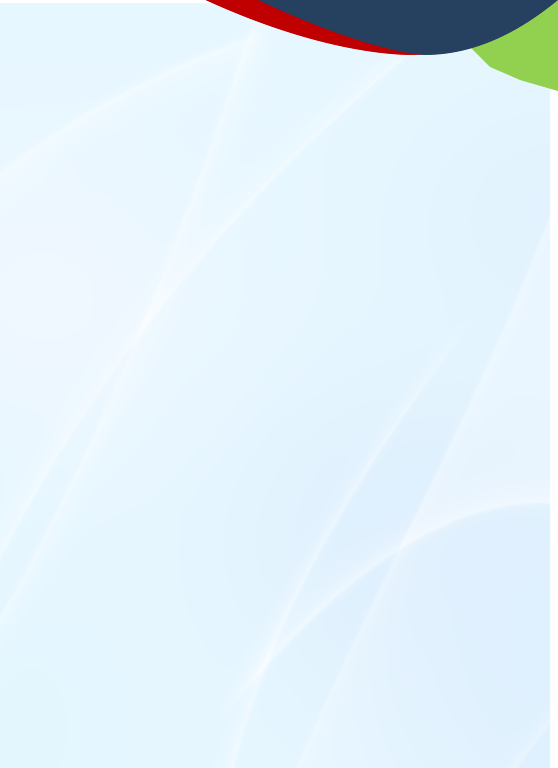
Give the GLSL for this background, as a WebGL 1 fragment shader.

```glsl
precision highp float;
// Pale blue page with soft crossing light ribbons and a curved navy, red and green header.

#define NAVY vec3(0.149, 0.251, 0.376)
#define RED vec3(0.753, 0.0, 0.0)
#define GREEN vec3(0.573, 0.816, 0.314)
#define SKY vec3(0.905, 0.968, 1.0)
#define PEARL vec3(0.942, 0.970, 1.0)
#define DEEP vec3(0.868, 0.936, 0.994)
#define HEADER_DEPTH 0.0716
#define PAGE_EDGE vec2(0.986, 0.996)
#define CREASE 0.004

uniform vec2 u_resolution;

// Cubic through four values evenly spaced over t = 0..1
float curve(float t, vec4 v) {
  float a = t - 1.0 / 3.0, b = t - 2.0 / 3.0, c = t - 1.0;
  return dot(v, vec4(-4.5 * a * b * c, 13.5 * t * b * c,
                     -13.5 * t * a * c, 4.5 * t * a * b));
}

// Light with a crisp edge on the negative side and a soft fade on the other
float ribbon(float d, float fade) {
  return exp(-abs(d) / (d > 0.0 ? fade : CREASE));
}

// Soft round patch of colour
float patchGlow(vec2 p, vec2 center, vec2 radius) {
  vec2 q = (p - center) / radius;
  return exp(-dot(q, q));
}

// Depth of a header swoop: apex, left and right half widths, left power
float swoop(float x, float apex, float left, float right, float power) {
  float s = x < apex ? pow((apex - x) / left, power)
                     : pow((x - apex) / right, 2.0);
  return HEADER_DEPTH * (1.0 - s);
}

// Antialiased coverage of everything with positive signed distance
float cover(float d, float pixel) {
  return smoothstep(-0.6 * pixel, 0.6 * pixel, d);
}

void main() {
  vec2 p = gl_FragCoord.xy / u_resolution;
  vec2 pixel = 1.0 / u_resolution;

  // Signed offsets from the ribbon curves
  float arch = curve(p.x, vec4(0.772, 0.917, 1.0, 1.08)) - p.y;
  float steep = p.x - curve(p.y, vec4(-0.17, 0.104, 0.306, 0.470));
  float sweep = curve(p.y, vec4(-0.17, 0.043, 0.362, 0.851)) - p.x;
  float blade = curve(p.y, vec4(0.416, 0.611, 0.935, 1.33)) - p.x;
  float veil = p.x - curve(p.y, vec4(0.534, 0.749, 0.959, 1.09));
  float hill = p.y - curve(p.x, vec4(-0.36, 0.008, 0.262, 0.345));
  float corner = 0.857 * (p.x - 0.923) - p.y + 0.12 * (p.x - 0.923);

  // Background tints
  vec3 color = SKY;
  color = mix(color, PEARL, 0.9 * patchGlow(p, vec2(0.08, 0.61), vec2(0.30, 0.20)));
  color = mix(color, DEEP, 0.55 * patchGlow(p, vec2(1.0, 0.72), vec2(0.28, 0.17)));
  color = mix(color, DEEP, 0.95 * patchGlow(p, vec2(0.78, 0.30), vec2(0.34, 0.20)));
  color = mix(color, DEEP, 0.80 * patchGlow(p, vec2(1.0, 0.12), vec2(0.34, 0.24)));
  color = mix(color, vec3(0.88, 0.96, 0.996), 0.6 * patchGlow(p, vec2(0.0, 0.05), vec2(0.3, 0.25)));

  // Translucent sheet on the right, lighter above the hill
  float sheet = cover(veil, pixel.x);
  float above = cover(hill, pixel.y);
  color = mix(color, PEARL, sheet * mix(0.28 * exp(-veil / 0.16), 0.42, above));
  color = mix(color, DEEP, 0.5 * cover(corner, pixel.y));

  // Ribbon highlights
  float light = 0.40 * ribbon(arch, 0.025) * smoothstep(0.50, 0.42, p.x);
  light += 0.36 * ribbon(steep, 0.022);
  light += 0.40 * ribbon(sweep, 0.026);
  light += 0.42 * ribbon(blade, 0.014) * smoothstep(0.61, 0.45, p.y);
  light += 0.22 * ribbon(veil, 0.020);
  light += 0.45 * ribbon(hill, 0.020) * smoothstep(0.37, 0.48, p.x);
  light += 0.30 * ribbon(-corner, 0.012);
  color = mix(color, vec3(1.0), min(light, 0.7));

  // White page margins
  float margin = max(cover(p.x - PAGE_EDGE.x, pixel.x), cover(p.y - PAGE_EDGE.y, pixel.y));
  color = mix(color, vec3(1.0), margin);

  // Header shapes, measured downward from the top
  float depth = 1.0 - p.y;
  float greenEdge = min(0.0612 + 0.7266 * (p.x - 0.8423),
                    min(0.0872 + 0.3149 * (p.x - 0.8781),
                        0.1042 + 0.2103 * (p.x - 0.9319)));
  float redEdge = swoop(p.x, 0.735, 0.367, 0.238, 1.7);
  float navyEdge = swoop(p.x, 0.7616, 0.299, 0.2384, 1.43);
  color = mix(color, GREEN, cover(greenEdge - depth, pixel.y));
  color = mix(color, RED, cover(redEdge - depth, pixel.y) * step(p.x, 0.7616));
  color = mix(color, NAVY, cover(navyEdge - depth, pixel.y));

  gl_FragColor = vec4(color, 1.0);
}
```
